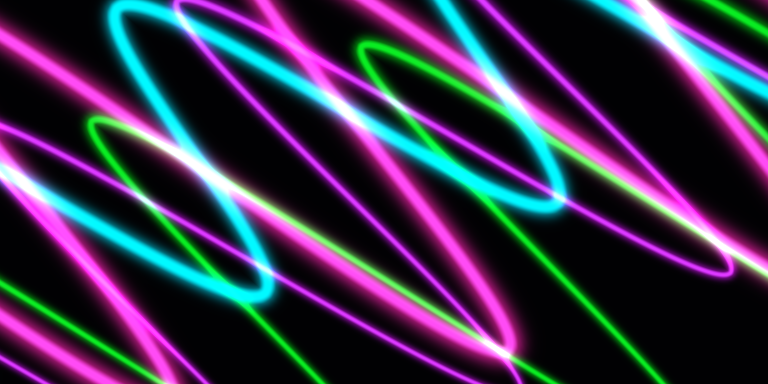
Give the GLSL for this background, as a WebGL 2 fragment shader.

```glsl
#version 300 es
precision highp float;
// Glowing neon waves, slanted and crossing on black.
uniform vec2 u_resolution;
out vec4 fragColor;

const float TAU = 6.28319;
const int STEPS = 20;       // segments tested around each point
const float REACH = 0.14;   // half of the tested span, in periods

float segmentDistance(vec2 p, vec2 a, vec2 b) {
    vec2 pa = p - a, ba = b - a;
    return length(pa - ba * clamp(dot(pa, ba) / dot(ba, ba), 0.0, 1.0));
}

// Sine wave on a skewed basis: one period along 'period', swing along 'swing'.
vec2 wavePoint(float t, vec2 center, vec2 period, vec2 swing) {
    return center + t * period + sin(TAU * t) * swing;
}

float waveDistance(vec2 p, vec2 center, vec2 period, vec2 swing) {
    vec2 q = p - center;
    float t0 = (q.x * swing.y - q.y * swing.x)
             / (period.x * swing.y - period.y * swing.x) - REACH;
    float stepSize = 2.0 * REACH / float(STEPS);
    vec2 a = wavePoint(t0, center, period, swing);
    float d = 1e3;
    for (int i = 1; i <= STEPS; i++) {
        vec2 b = wavePoint(t0 + float(i) * stepSize, center, period, swing);
        d = min(d, segmentDistance(p, a, b));
        a = b;
    }
    return d;
}

// Bright tube with a soft halo that fades to black.
vec3 neon(float d, float tubeRadius, float haloRadius, vec3 tube, vec3 halo) {
    float soft = 0.6 * tubeRadius + 0.5 / u_resolution.y;
    float core = 1.0 - smoothstep(tubeRadius - soft, tubeRadius + soft, d);
    float glow = exp(-d * d / (haloRadius * haloRadius));
    return mix(halo * glow, tube, core);
}

void main() {
    vec2 p = gl_FragCoord.xy / u_resolution.y;
    float thickness = mix(0.75, 1.25, p.y);   // thin lines swell upwards

    float pinkD   = waveDistance(p, vec2(0.534, 0.552), vec2(0.872, 0.143), vec2(0.56, -0.505));
    float cyanD   = waveDistance(p, vec2(0.878, 0.725), vec2(0.76, 0.234), vec2(0.37, -0.32));
    float greenD  = waveDistance(p, vec2(0.344, 0.05), vec2(0.703, 0.195), vec2(0.625, -0.492));
    float violetD = waveDistance(p, vec2(0.635, 0.331), vec2(0.547, 0.3125), vec2(0.58, -0.435));

    // Light adds up, so crossings turn white
    vec3 color = vec3(0.005, 0.005, 0.012);
    color += neon(pinkD, 0.0135, 0.036, vec3(1.0, 0.29, 0.95), vec3(0.78, 0.1, 0.54));
    color += neon(cyanD, 0.0135, 0.027, vec3(0.0, 0.97, 1.0), vec3(0.0, 0.72, 0.8));
    color += neon(greenD, 0.0068 * thickness, 0.018 * thickness,
                  vec3(0.03, 0.92, 0.12), vec3(0.0, 0.6, 0.04));
    color += neon(violetD, 0.0058 * thickness, 0.016 * thickness,
                  vec3(0.86, 0.22, 1.0), vec3(0.54, 0.04, 0.62));

    fragColor = vec4(min(color, 1.0), 1.0);
}
```
